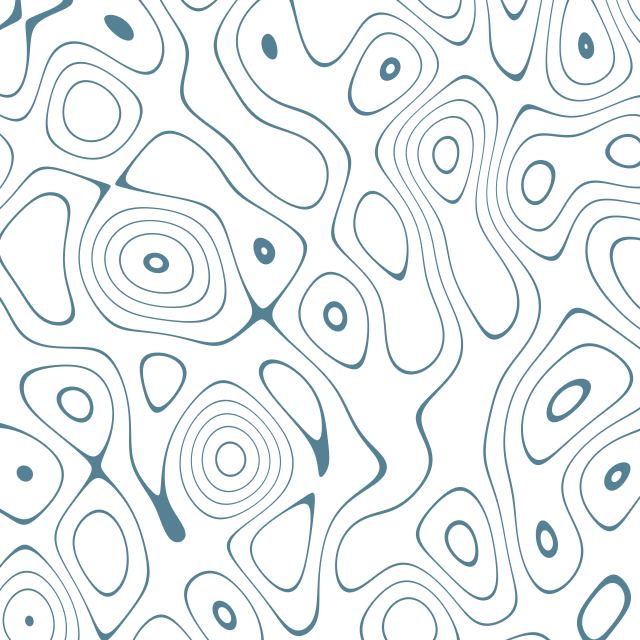
Give the GLSL for this pattern, as a WebGL 2 fragment shader.

```glsl
#version 300 es
precision highp float;
// Topographic contour lines: level bands of a smooth random height field.

uniform vec2 u_resolution;
out vec4 fragColor;

const vec3 PAPER_COLOR = vec3(1.0);
const vec3 INK_COLOR = vec3(0.33, 0.51, 0.58);

const int WAVE_COUNT = 28;
const float MIN_FREQUENCY = 2.2;    // cycles per canvas
const float MAX_FREQUENCY = 5.8;
const float LEVEL_SPACING = 0.85;   // height between contours, in std deviations
const float INK_SHARE = 0.103;      // part of each level interval that is inked
const float SEED = 7.0;

const float TAU = 6.2831853;
const float GOLDEN_ANGLE = 2.3999632;

float hash(float n) {
    return fract(sin(n * 12.9898 + SEED * 78.233) * 43758.547);
}

// Sum of plane waves with unit variance: x = height, yz = its gradient.
vec3 terrain(vec2 p) {
    vec3 field = vec3(0.0);
    for (int i = 0; i < WAVE_COUNT; i++) {
        float n = float(i);
        float angle = n * GOLDEN_ANGLE + hash(n + 0.3);
        float frequency = mix(MIN_FREQUENCY, MAX_FREQUENCY, hash(n + 50.7));
        vec2 wave = TAU * frequency * vec2(cos(angle), sin(angle));
        float phase = dot(wave, p) + TAU * hash(n + 100.1);
        field += vec3(sin(phase), wave * cos(phase));
    }
    return field * sqrt(2.0 / float(WAVE_COUNT));
}

// Pixel coverage of a band of given half width, all in the same units.
float bandCoverage(float dist, float halfWidth, float pixel) {
    float outer = clamp(0.5 + (halfWidth - dist) / pixel, 0.0, 1.0);
    float inner = clamp(0.5 - (halfWidth + dist) / pixel, 0.0, 1.0);
    return outer - inner;
}

void main() {
    float canvasSize = min(u_resolution.x, u_resolution.y);
    vec3 field = terrain(gl_FragCoord.xy / canvasSize) / LEVEL_SPACING;

    // The band is fixed in height, so lines swell on flat ground and saddles.
    float levelDistance = abs(fract(field.x) - 0.5);
    float levelsPerPixel = max(length(field.yz) / canvasSize, 1e-5);
    float ink = bandCoverage(levelDistance, 0.5 * INK_SHARE, levelsPerPixel);

    fragColor = vec4(mix(PAPER_COLOR, INK_COLOR, ink), 1.0);
}
```
